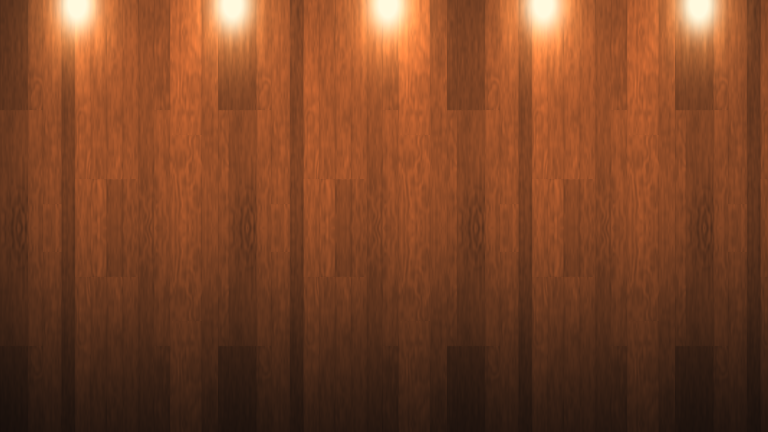
This texture is drawn by a Shadertoy shader. Its source:

```glsl
// Dark wooden plank wall lit from above by a row of five warm lamps.

const int STRIPS = 13;
const float PERIOD = 0.529;      // width of one repeating group of planks
const float MIRROR_Y = 0.472;    // the planks are mirrored about this height

// Left edge, inner tone, outer tone and joint distance of each strip.
const float EDGE[STRIPS] = float[](0.0, 0.025, 0.088, 0.123, 0.167, 0.197, 0.234,
                                   0.271, 0.308, 0.345, 0.380, 0.417, 0.491);
const float INNER[STRIPS] = float[](0.93, 0.84, 0.99, 1.02, 0.80, 1.05, 1.1,
                                    0.94, 0.98, 0.91, 1.0, 1.08, 0.94);
const float OUTER[STRIPS] = float[](0.76, 0.76, 0.94, 0.98, 0.80, 1.07, 1.03,
                                    1.05, 0.99, 0.91, 0.97, 1.11, 0.94);
const float JOINT[STRIPS] = float[](0.273, 0.273, 0.273, 0.055, 9.0, 0.113, 0.113,
                                    0.113, 0.113, 9.0, 0.273, 0.216, 9.0);

float hash(vec2 p) {
    p = fract(p * vec2(0.1031, 0.1137));
    p += dot(p, p.yx + 33.33);
    return fract((p.x + p.y) * p.x * 7.31);
}

float noise(vec2 p) {
    vec2 i = floor(p), f = fract(p);
    f = f * f * (3.0 - 2.0 * f);
    return mix(mix(hash(i), hash(i + vec2(1, 0)), f.x),
               mix(hash(i + vec2(0, 1)), hash(i + vec2(1, 1)), f.x), f.y);
}

// Short fibres plus curved growth lines; the seed shifts them per board.
float woodGrain(vec2 p, float seed) {
    vec2 s = p + vec2(seed * 3.7, seed * 1.9);
    float fibre = noise(s * vec2(190.0, 22.0)) + 0.8 * noise(s * vec2(300.0, 75.0)) - 0.9;
    float field = noise(s * vec2(34.0, 8.0)) + 0.25 * noise(s * vec2(80.0, 35.0));
    float figure = smoothstep(0.3, 0.8, noise(s * vec2(14.0, 5.0)));
    float rings = sin(field * 24.0) * figure;
    return 0.15 * fibre + 0.06 * rings + 0.09 * (noise(s * vec2(18.0, 4.0)) - 0.5);
}

// Nested pointed ovals around a dark heart.
float knot(vec2 p) {
    float r = length(p / vec2(0.022, 0.062)) + 0.35 * abs(p.x) / 0.019;
    r += 0.3 * noise(p * 70.0 + 20.0);
    return exp(-r * r * 0.55) * (0.13 + 0.15 * sin(r * 10.0 + 1.5));
}

// Brightness of the wood alone.
float planks(vec2 p, float px) {
    vec2 q = vec2(mod(p.x - 0.505, PERIOD), abs(p.y - MIRROR_Y));
    float soft = max(px, 0.0025);
    float tone = INNER[STRIPS - 1], seam = 0.0, seed = 0.0;
    for (int i = 0; i < STRIPS; i++) {
        float past = smoothstep(-soft, soft, q.x - EDGE[i]);
        float beyond = smoothstep(-soft, soft, q.y - JOINT[i]);
        float board = float(i) + 20.0 * step(JOINT[i], q.y);
        float shade = mix(INNER[i], OUTER[i], beyond);
        tone = mix(tone, shade, past);
        // Each seam has its own depth and fades along its length.
        float depth = 0.3 + 0.7 * noise(vec2(float(i) * 7.3, q.y * 12.0));
        seam = max(seam, depth * exp(-abs(q.x - EDGE[i]) / 0.002));
        if (q.x > EDGE[i]) seed = board;
    }
    float grain = woodGrain(q, seed + 1.0);
    return tone * (1.0 + grain - knot(q - vec2(0.068, 0.0))) * (1.0 - 0.18 * seam);
}

// x: white core, y: amber halo, z: wide spill, summed over the lamps.
vec3 lampLight(vec2 p) {
    vec3 light = vec3(0.0);
    float streak = 0.75 + 0.5 * noise(p * vec2(120.0, 10.0));
    for (int i = 0; i < 5; i++) {
        vec2 d = p - vec2(0.178 + 0.36 * float(i), 0.99);
        vec2 c = d / vec2(0.043, 0.064);
        vec2 h = d / vec2(0.078, 0.125);
        light.x += exp(-pow(dot(c, c), 1.25));
        light.y += streak * exp(-dot(h, h));
        light.z += exp(-2.0 * length(d / vec2(0.19, 0.28)));
    }
    return light;
}

void mainImage(out vec4 fragColor, in vec2 fragCoord) {
    float px = 1.0 / iResolution.y;
    vec2 p = fragCoord * px;
    float side = abs(fragCoord.x / iResolution.x - 0.5) * 2.0;

    // Room light fades towards the floor and the sides.
    float gain = mix(0.21, 1.0, smoothstep(-0.12, 0.66, p.y));
    gain *= 1.0 - 0.22 * pow(side, 5.0);
    gain *= 1.0 - 0.1 * smoothstep(0.85, 1.0, p.y);

    vec3 lamp = lampLight(p);
    float wood = max(planks(p, px) * gain, 0.0);
    vec3 color = vec3(0.595, 0.31, 0.16) * pow(vec3(wood), vec3(0.96, 0.86, 0.68));

    // Lamps warm the boards, then burn out to cream.
    color *= 1.0 + 0.35 * lamp.y + 0.3 * lamp.z;
    color += vec3(0.34, 0.25, 0.12) * lamp.y + vec3(0.06, 0.035, 0.015) * lamp.z;
    color = mix(color, vec3(1.0, 0.98, 0.87), clamp(lamp.x * 1.15, 0.0, 1.0));
    fragColor = vec4(clamp(color, 0.0, 1.0), 1.0);
}
```
